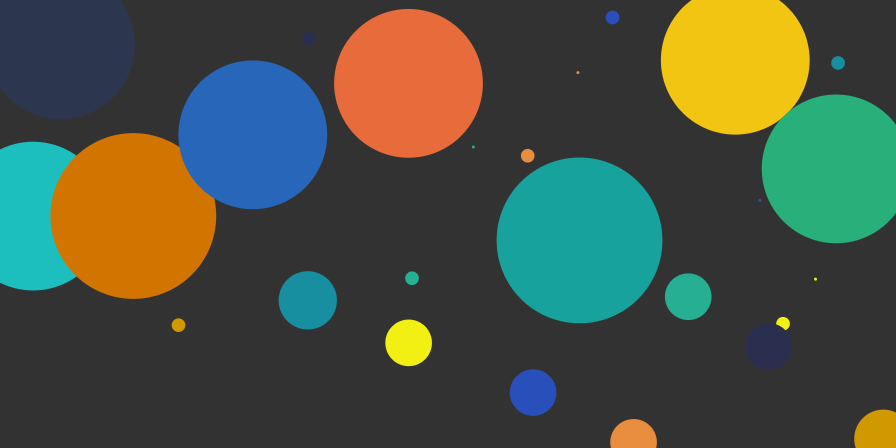
A Shadertoy shader for this background:

```glsl
// Flat coloured discs of four sizes scattered on a dark grey ground.

#define GROUND       vec3(0.198)
#define LARGE_RADIUS 0.166
#define LARGE_GROWTH 0.019
#define MID_RADIUS   0.052
#define MID_GROWTH   0.013
#define SMALL_RADIUS 0.0152
#define TINY_RADIUS  0.0033
#define SMALL_COUNT  9
#define TINY_COUNT   8
#define SEED         3.7

const vec3 LARGE_COLOURS[8] = vec3[8](
    vec3(0.11, 0.745, 0.745), // cyan
    vec3(0.176, 0.21, 0.31),  // slate
    vec3(0.82, 0.46, 0.0),    // orange
    vec3(0.155, 0.40, 0.725), // blue
    vec3(0.91, 0.42, 0.235),  // coral
    vec3(0.095, 0.635, 0.615),// teal
    vec3(0.953, 0.773, 0.075),// yellow
    vec3(0.155, 0.685, 0.48));// green

const vec3 ACCENT_COLOURS[8] = vec3[8](
    vec3(0.91, 0.55, 0.24),   // apricot
    vec3(0.095, 0.56, 0.63),  // sea blue
    vec3(0.17, 0.185, 0.31),  // navy
    vec3(0.155, 0.31, 0.73),  // royal blue
    vec3(0.82, 0.60, 0.0),    // gold
    vec3(0.15, 0.685, 0.575), // mint
    vec3(0.95, 0.94, 0.075),  // lemon
    vec3(0.82, 0.95, 0.05));  // lime

float hash(float n) {
    return fract(sin(n * 12.9898 + SEED * 78.233) * 43758.5453);
}

// Blends an antialiased disc over the colour so far.
void drawDisc(inout vec3 colour, vec2 p, vec2 centre, float radius, vec3 ink) {
    float coverage = clamp(0.5 - (length(p - centre) - radius) * iResolution.y, 0.0, 1.0);
    colour = mix(colour, ink, coverage);
}

// Small discs strewn at random, one per vertical strip.
void drawSpecks(inout vec3 colour, vec2 p, float width, int count, float radius, float salt) {
    for (int i = 0; i < count; i++) {
        float n = float(i) + salt;
        vec2 centre = vec2(width * (float(i) + hash(n)) / float(count), hash(n + 41.0));
        drawDisc(colour, p, centre, radius, ACCENT_COLOURS[(i * 3 + 1) % 8]);
    }
}

void mainImage(out vec4 fragColor, in vec2 fragCoord) {
    vec2 p = fragCoord / iResolution.y;
    float width = iResolution.x / iResolution.y;
    vec3 colour = GROUND;

    drawSpecks(colour, p, width, TINY_COUNT, TINY_RADIUS, 11.0);
    drawSpecks(colour, p, width, SMALL_COUNT, SMALL_RADIUS, 83.0);

    // Medium discs: low-discrepancy scatter, denser to the lower right
    for (int i = 0; i < 7; i++) {
        float n = float(i);
        vec2 centre = vec2(width * sqrt(fract(0.5 + n * 0.618)),
                           0.42 * fract(0.03 + n * 0.7548));
        float radius = MID_RADIUS + (i % 3 == 1 ? MID_GROWTH : 0.0);
        drawDisc(colour, p, centre, radius, ACCENT_COLOURS[i]);
    }

    // Large discs: crowded towards both sides, swaying in the upper part
    for (int i = 0; i < 8; i++) {
        float n = float(i);
        float along = smoothstep(0.0, 1.0, pow((n + 0.5) / 8.0, 1.3));
        vec2 centre = vec2(width * mix(0.035, 0.95, along),
                           0.68 + 0.22 * sin(2.4 * n - 0.83));
        float radius = LARGE_RADIUS + (i % 3 == 2 ? LARGE_GROWTH : 0.0);
        drawDisc(colour, p, centre, radius, LARGE_COLOURS[i]);
    }

    fragColor = vec4(colour, 1.0);
}
```
